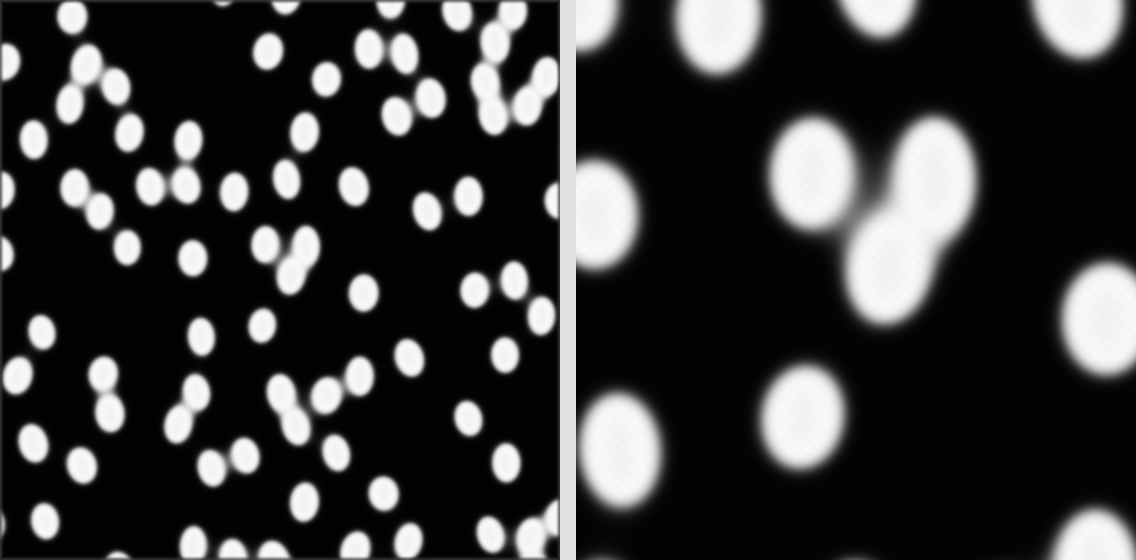
Left, the full canvas; right, a detail of the centre.
Write a Shadertoy shader that draws this pattern.

```glsl
// Pale upright oval grains scattered on black, melting together where they are close.
// Each cell proposes one grain; crowded grains are thinned out by priority, and the
// survivors' ellipse distances are joined by an exponential smooth minimum.

const float CELLS = 11.0;          // candidate cells across the canvas
const float PRESENCE = 0.82;       // share of cells that propose a grain
const float MIN_SPACING = 0.052;   // closest allowed distance of two centres
const float MELT = 0.0108;         // width of the necks between grains
const float SOFTNESS = 0.0022;     // blur of the outline
const float BACKGROUND = 0.008;
const float RIM_TONE = 0.985;
const float CORE_TONE = 0.95;
const float FRAME_TONE = 0.24;

vec3 hash3(vec2 cell, float seed) {
    vec3 p = fract(vec3(cell.xyx + seed) * vec3(0.1031, 0.1030, 0.0973));
    p += dot(p, p.yxz + 33.33);
    return fract((p.xxy + p.yzz) * p.zyx);
}

// Centre in xy, priority in z; a priority above PRESENCE means an empty cell.
vec3 candidate(vec2 cell) {
    vec3 h = hash3(cell, 47.0);
    return vec3((cell + h.xy) / CELLS, h.z);
}

// A grain survives if no neighbour of lower priority value is too close.
bool survives(vec2 cell, vec3 grain) {
    if (grain.z > PRESENCE) return false;
    for (int y = -1; y <= 1; y++) {
        for (int x = -1; x <= 1; x++) {
            vec3 other = candidate(cell + vec2(x, y));
            if (other.z < grain.z && distance(other.xy, grain.xy) < MIN_SPACING) return false;
        }
    }
    return true;
}

vec2 rotate(vec2 p, float angle) {
    float c = cos(angle), s = sin(angle);
    return vec2(c * p.x - s * p.y, s * p.x + c * p.y);
}

// Approximate signed distance to an ellipse.
float ellipseDistance(vec2 p, vec2 radii) {
    p += 1e-5;
    float k = length(p / radii);
    return k * (k - 1.0) / length(p / (radii * radii));
}

// Signed distance to all grains near p, smoothly merged.
float grainField(vec2 p) {
    vec2 home = floor(p * CELLS);
    float sum = 1e-6;
    for (int y = -1; y <= 1; y++) {
        for (int x = -1; x <= 1; x++) {
            vec2 cell = home + vec2(x, y);
            vec3 grain = candidate(cell);
            if (!survives(cell, grain)) continue;
            vec3 shape = hash3(cell, 113.0);
            vec2 radii = mix(vec2(0.0238, 0.0305), vec2(0.0268, 0.0355), shape.xy);
            float tilt = (shape.z - 0.5) * 0.6;
            sum += exp(-ellipseDistance(rotate(p - grain.xy, tilt), radii) / MELT);
        }
    }
    return -MELT * log(sum);
}

// Faint woven texture inside the grains.
float weave(vec2 p) {
    vec2 w = sin(p * 804.0);
    return 0.006 * w.x * w.y;
}

void mainImage(out vec4 fragColor, in vec2 fragCoord) {
    float scale = iResolution.y;
    vec2 p = fragCoord / scale;

    // Soft outline with a slightly duller core
    float d = grainField(p);
    float blur = max(SOFTNESS, 0.3 / scale);
    float mask = 1.0 / (1.0 + exp(clamp(d / blur, -30.0, 30.0)));
    float core = smoothstep(0.005, 0.024, -d);
    float tone = mix(RIM_TONE, CORE_TONE, core) + weave(p);
    float value = mix(BACKGROUND, tone, mask);

    // Dim blurred line along the canvas border
    vec2 margin = min(fragCoord, iResolution.xy - fragCoord) / scale;
    float frame = 1.0 - smoothstep(0.0, 0.008, min(margin.x, margin.y));
    value = mix(value, FRAME_TONE, 0.75 * frame);

    fragColor = vec4(vec3(value), 1.0);
}
```
